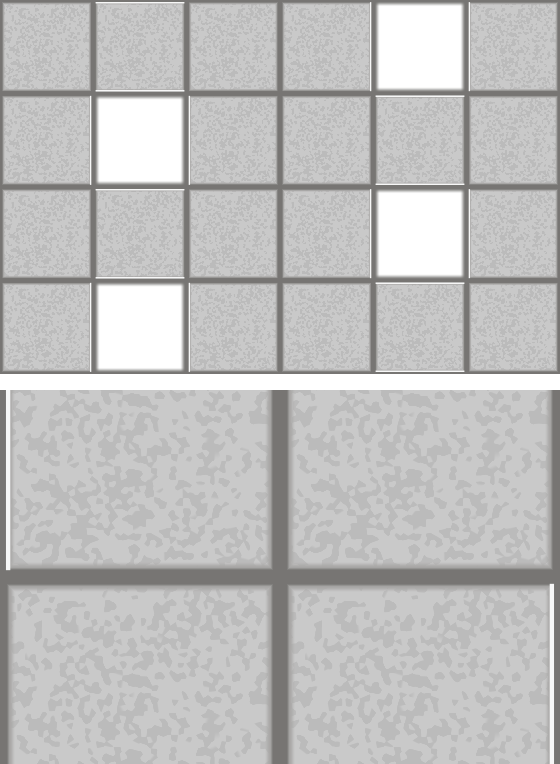
Top: the whole. Bottom: its middle third, enlarged.
A Shadertoy shader for this pattern:

```glsl
// Six by four square stone tiles set in dark grout, some of them glowing white.
// Box distances shape the grout and bevels, soft cellular noise makes the flecks,
// and every stone edge that faces a glowing tile catches a thin bright line.

const vec2 TILE_COUNT = vec2(6.0, 4.0);
const vec3 GROUT = vec3(0.465, 0.46, 0.45);
const vec3 BEVEL = vec3(0.66, 0.655, 0.65);
const vec3 STONE = vec3(0.79);
const vec3 FLECK = vec3(0.735);
const vec3 GLOW = vec3(1.0);
const float FLECK_DENSITY = 46.0;

vec2 hash22(vec2 p) {
    vec3 q = fract(p.xyx * vec3(0.1031, 0.1030, 0.0973));
    q += dot(q, q.yzx + 33.33);
    return fract((q.xx + q.yz) * q.zy);
}

// Cellular noise: each cell is light or dark, blended softly at its borders.
float fleckMask(vec2 p, float darkShare, float sharpness) {
    vec2 cell = floor(p);
    float dark = 0.0;
    float total = 0.0;
    for (int y = -1; y <= 1; y++) {
        for (int x = -1; x <= 1; x++) {
            vec2 id = cell + vec2(x, y);
            vec2 away = id + hash22(id) - p;
            float weight = exp(-sharpness * dot(away, away));
            dark += weight * step(hash22(id + 71.0).x, darkShare);
            total += weight;
        }
    }
    return smoothstep(0.25, 0.75, dark / total);
}

// One for glowing tiles: every third column, on alternating rows.
float isGlowing(vec2 id) {
    float column = 1.0 - step(0.5, abs(mod(id.x, 3.0) - 1.0));
    float row = step(0.5, mod(id.x + id.y, 2.0));
    return column * row;
}

float lineMask(float d, float center, float halfWidth, float aa) {
    return 1.0 - smoothstep(halfWidth - aa, halfWidth + aa, abs(d - center));
}

vec3 stoneTile(vec2 local, float edge, float aa) {
    float flecks = fleckMask(local * FLECK_DENSITY, 0.38, 9.0);
    vec3 color = mix(STONE, FLECK, flecks);
    color = mix(BEVEL, color, smoothstep(0.034, 0.056, edge));
    return mix(GROUT, color, smoothstep(0.025 - aa, 0.034 + aa, edge));
}

vec3 glowingTile(vec2 sides) {
    // The product of both ramps darkens the mitred corners.
    vec2 ramp = smoothstep(vec2(0.012), vec2(0.072), sides);
    return mix(GROUT, GLOW, ramp.x * ramp.y);
}

// Bright line on the sides of a stone tile next to a glowing one.
float edgeLight(vec2 id, vec2 local, vec2 sides, float aa) {
    vec2 facing = sign(local - 0.5);
    float besideX = isGlowing(id + vec2(facing.x, 0.0));
    float besideY = isGlowing(id + vec2(0.0, facing.y));
    vec2 inside = smoothstep(vec2(0.024 - aa), vec2(0.024 + aa), sides);
    float lightX = besideX * lineMask(sides.x, 0.029, 0.008, aa) * inside.y;
    float lightY = besideY * lineMask(sides.y, 0.029, 0.008, aa) * inside.x;
    return max(lightX, lightY);
}

void mainImage(out vec4 fragColor, in vec2 fragCoord) {
    vec2 p = fragCoord / iResolution.xy * TILE_COUNT;
    vec2 id = floor(p);
    vec2 local = fract(p);
    float aa = 0.5 * TILE_COUNT.y / iResolution.y;

    // Distances to the nearest vertical and horizontal tile border.
    vec2 sides = 0.5 - abs(local - 0.5);
    float edge = min(sides.x, sides.y);

    vec3 stone = stoneTile(local, edge, aa);
    stone = mix(stone, vec3(0.97), edgeLight(id, local, sides, aa));
    vec3 color = mix(stone, glowingTile(sides), isGlowing(id));

    fragColor = vec4(color, 1.0);
}
```
